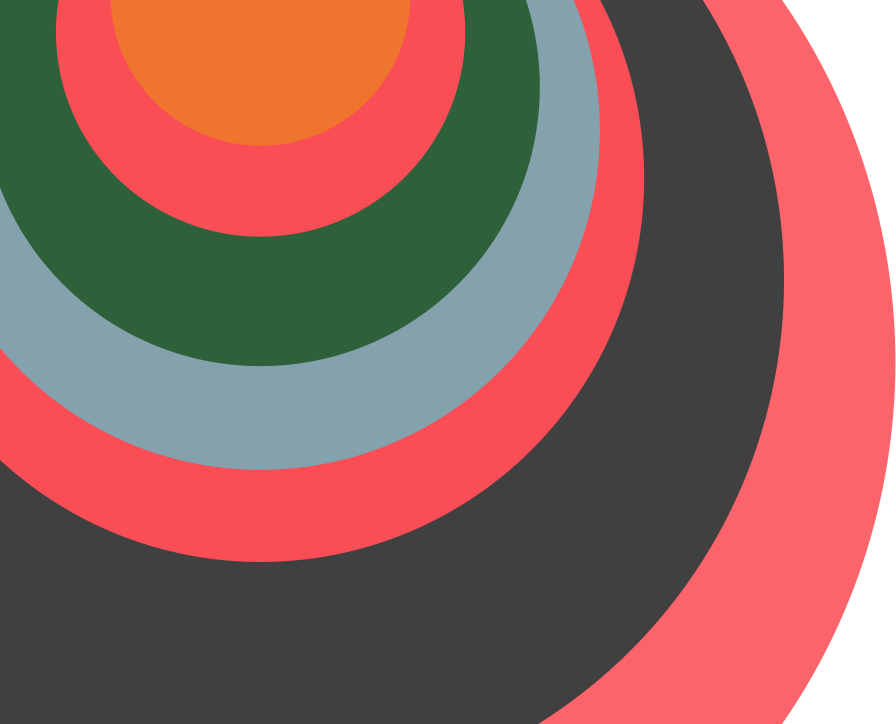
This background is drawn by a Shadertoy shader. Its source:

```glsl
// Flat nested discs on white, sharing one vertical axis near the left.
// Each disc is a circle distance function, painted from largest to smallest
// with an edge one pixel soft. Lengths are fractions of the canvas height.

const float AXIS_X = 0.3599;
const int DISC_COUNT = 7;

const vec3 WHITE  = vec3(1.000, 1.000, 1.000);
const vec3 PINK   = vec3(0.988, 0.394, 0.418);
const vec3 GRAY   = vec3(0.251, 0.251, 0.251);
const vec3 RED    = vec3(0.980, 0.302, 0.337);
const vec3 BLUE   = vec3(0.514, 0.635, 0.678);
const vec3 GREEN  = vec3(0.180, 0.376, 0.228);
const vec3 ORANGE = vec3(0.937, 0.455, 0.180);

// Centre height and radius of each disc, outermost first
const vec2 DISCS[DISC_COUNT] = vec2[](
    vec2(0.5000, 0.8768),
    vec2(0.6130, 0.7230),
    vec2(0.7536, 0.5298),
    vec2(0.8196, 0.4686),
    vec2(0.8800, 0.3857),
    vec2(0.9557, 0.2826),
    vec2(1.0056, 0.2069)
);
const vec3 DISC_COLORS[DISC_COUNT] = vec3[](
    PINK, GRAY, RED, BLUE, GREEN, RED, ORANGE
);

float circleDistance(vec2 point, vec2 center, float radius) {
    return length(point - center) - radius;
}

// Coverage of a shape: 1 inside, 0 outside, blended over one pixel
float coverage(float signedDistance, float pixel) {
    return clamp(0.5 - signedDistance / pixel, 0.0, 1.0);
}

void mainImage(out vec4 fragColor, in vec2 fragCoord) {
    float pixel = 1.0 / iResolution.y;
    vec2 point = fragCoord * pixel;
    vec3 color = WHITE;

    // Paint inward so that smaller discs cover larger ones
    for (int i = 0; i < DISC_COUNT; i++) {
        vec2 center = vec2(AXIS_X, DISCS[i].x);
        float edge = circleDistance(point, center, DISCS[i].y);
        color = mix(color, DISC_COLORS[i], coverage(edge, pixel));
    }

    fragColor = vec4(color, 1.0);
}
```
